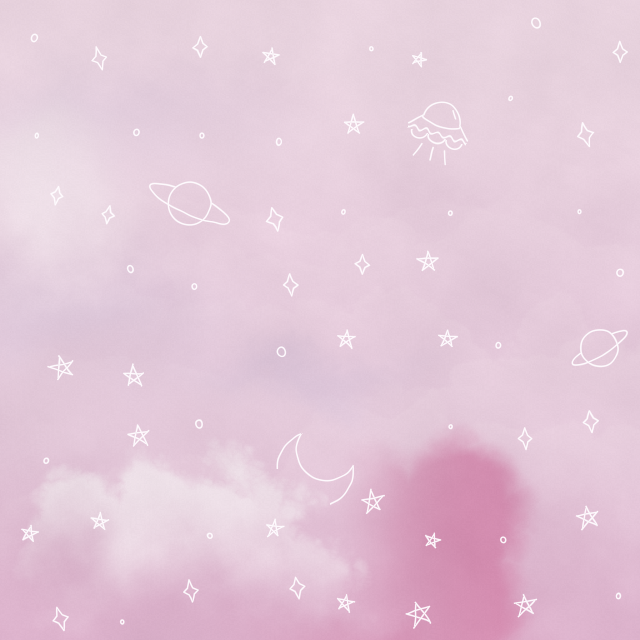
Write a WebGL 1 fragment shader that draws this background.

```glsl
precision highp float;
uniform vec2 u_resolution;

const vec2 PLANET_A = vec2(0.296, 0.682);
const vec2 PLANET_B = vec2(0.937, 0.456);
const vec2 SAUCER = vec2(0.687, 0.802);
const vec2 MOON = vec2(0.492, 0.266);

float hash(vec2 p) {
  return fract(sin(dot(p, vec2(127.1, 311.7))) * 4375.85);
}

float noise(vec2 p) {
  vec2 i = floor(p), f = fract(p);
  f = f * f * (3.0 - 2.0 * f);
  return mix(mix(hash(i), hash(i + vec2(1, 0)), f.x),
             mix(hash(i + vec2(0, 1)), hash(i + 1.0), f.x), f.y);
}

// x: soft fractal noise, y: puffy noise with creased valleys
vec2 fractal(vec2 p) {
  vec2 sum = vec2(0.0);
  float gain = 0.5;
  for (int i = 0; i < 6; i++) {
    float n = noise(p);
    sum += gain * vec2(n, abs(2.0 * n - 1.0));
    p = mat2(1.6, 1.2, -1.2, 1.6) * p + 7.3;
    gain *= 0.5;
  }
  return sum;
}

vec2 rotate(vec2 p, float a) {
  float c = cos(a), s = sin(a);
  return vec2(c * p.x + s * p.y, c * p.y - s * p.x);
}

float blob(vec2 p, vec2 center, vec2 size) {
  vec2 q = (p - center) / size;
  return exp(-dot(q, q));
}

float segment(vec2 p, vec2 a, vec2 b) {
  vec2 d = b - a;
  return length(p - a - d * clamp(dot(p - a, d) / dot(d, d), 0.0, 1.0));
}

float ellipse(vec2 p, vec2 r) {
  p += 0.00001;
  float k = length(p / r);
  return abs(k - 1.0) * k / length(p / (r * r));
}

float star(vec2 p, float r, float seed) {
  float d = 1.0;
  for (int i = 0; i < 5; i++) {
    float a = float(i) * 2.51327 + 1.57, b = a + 2.51327;
    float wobble = 0.75 + 0.45 * hash(vec2(seed, float(i)));
    d = min(d, segment(p, r * wobble * vec2(cos(a), sin(a)), r * vec2(cos(b), sin(b))));
  }
  return d;
}

float sparkle(vec2 p, float r) {
  p = abs(p);
  vec2 waist = r * vec2(0.25, 0.31);
  return min(segment(p, vec2(0.66 * r, 0.0), waist), segment(p, waist, vec2(0.0, r)));
}

float planet(vec2 p, float r, float ringLength, float tilt) {
  vec2 q = rotate(p, tilt);
  float hidden = step(0.0, q.y) * step(length(p), r);
  return min(abs(length(p) - r), ellipse(q, vec2(ringLength, 0.24 * ringLength)) + hidden);
}

float moon(vec2 p) {
  vec2 q = p - vec2(0.0184, 0.03);
  float outer = length(p) - 0.0593, inner = length(q) - 0.0469;
  float gap = step(0.545, dot(normalize(p + 0.00001), vec2(-0.545, -0.84)));
  return min(abs(outer) + step(inner, 0.0) + gap, abs(inner) + step(0.0, outer));
}

float saucer(vec2 p) {
  p = rotate(p, -0.3);
  float d = ellipse(p - vec2(0.0, 0.009), vec2(0.029, 0.03)) + step(p.y, 0.009);
  d = min(d, ellipse(p - vec2(0.0, 0.008), vec2(0.03, 0.007)) + step(0.008, p.y));
  d = min(d, segment(vec2(abs(p.x), p.y), vec2(0.029, 0.01), vec2(0.048, -0.009)));
  float hem = abs(p.y + 0.012 - 0.003 * cos(p.x * 330.0));
  d = min(d, hem * 0.75 + step(0.048, abs(p.x)));
  d = min(d, segment(p, vec2(0.013, 0.03), vec2(0.02, 0.02)));
  for (int i = -1; i <= 1; i++) {
    float x = float(i);
    vec2 lamp = p - vec2(x * 0.028, -0.016);
    d = min(d, ellipse(lamp, vec2(0.013, 0.011)) + step(0.0, lamp.y));
    d = min(d, segment(p, vec2(x * 0.018, -0.034), vec2(x * 0.026, -0.054)));
  }
  return d;
}

// One small jittered drawing per grid cell, leaving room for the large ones
float scatter(vec2 p) {
  vec2 cell = floor(p * 8.0);
  vec2 jitter = vec2(hash(cell + 3.7), hash(cell + 19.1)) - 0.5;
  vec2 center = (cell + 0.5) / 8.0 + 0.07 * jitter;
  float room = min(min(distance(center, PLANET_A), distance(center, PLANET_B)),
                   min(distance(center, SAUCER), distance(center, MOON)));
  float kind = hash(cell + 41.3), size = hash(cell + 67.9);
  if (room < 0.088 || kind > 0.94) return 1.0;
  vec2 q = rotate(p - center, 0.6 * (size - 0.5));
  if (kind < 0.32) return star(q, mix(0.011, 0.019, size), kind);
  if (kind < 0.52) return sparkle(q, mix(0.013, 0.019, size));
  return ellipse(q, mix(0.0025, 0.007, size * size) * vec2(0.9, 1.1));
}

vec3 clouds(vec2 p) {
  vec2 f = fractal(p * 4.0 + 2.0), fine = fractal(p * 9.0 + 11.0);
  vec2 w = p + 0.16 * (vec2(f.x, fine.x) - 0.5);
  vec3 pale = vec3(0.935, 0.89, 0.915), rose = vec3(0.855, 0.68, 0.785);
  vec3 color = mix(vec3(0.885, 0.775, 0.845), vec3(0.908, 0.825, 0.87), smoothstep(0.45, 0.95, w.y));

  // Receding banks with bright puffy rims
  for (int i = 0; i < 6; i++) {
    float k = float(i);
    vec2 puff = fractal(p * vec2(4.5, 5.5) + k * 5.7);
    float top = 0.83 - 0.105 * k + 0.05 * sin(p.x * 5.0 + k * 2.1);
    float depth = top + 0.2 * (puff.y - 0.35) - p.y;
    float cover = smoothstep(-0.003, 0.009, depth) * exp(-max(depth, 0.0) * 9.0);
    color = mix(color, vec3(0.915, 0.825, 0.875), 0.5 * cover * (0.55 + 0.45 * puff.x));
  }
  float haze = blob(w, vec2(0.12, 0.52), vec2(0.18, 0.09)) + blob(w, vec2(0.45, 0.41), vec2(0.17, 0.04))
             + 0.7 * blob(w, vec2(0.17, 0.83), vec2(0.2, 0.07));
  color = mix(color, vec3(0.84, 0.755, 0.835), 0.7 * min(haze, 1.0));
  color = mix(color, pale, 0.75 * blob(w, vec2(0.09, 0.71), vec2(0.13, 0.13)));
  color = mix(color, rose, 0.85 * smoothstep(0.34, 0.0, w.y));

  // Deep pink hollow, crisp on its right side
  float hollow = length((p - vec2(0.66, 0.14)) / vec2(1.0, 1.1)) - 0.11 - 0.14 * f.y;
  float shade = smoothstep(0.035, -0.03, hollow) * smoothstep(0.45, 0.78, w.x);
  shade = max(shade, 0.8 * blob(w, vec2(0.6, -0.02), vec2(0.16, 0.07)));
  color = mix(color, vec3(0.82, 0.52, 0.665), 0.85 * shade);

  // Bright foreground heap
  float heap = length((p - vec2(0.29, 0.1)) / vec2(1.3, 1.0)) - 0.13 - 0.18 * fine.y;
  float lit = smoothstep(0.025, -0.025, heap) * smoothstep(0.02, 0.25, w.y);
  color = mix(color, pale, 0.9 * lit);
  return color + 0.05 * (fine.x - 0.5) + 0.025 * (f.y - 0.35);
}

void main() {
  vec2 p = gl_FragCoord.xy / u_resolution;
  vec3 color = clouds(p) + 0.012 * (hash(floor(p * 512.0)) - 0.5);
  vec2 q = p + 0.0025 * (vec2(noise(p * 60.0), noise(p * 60.0 + 31.0)) - 0.5);
  float line = min(scatter(q), min(moon(q - MOON), saucer(q - SAUCER)));
  line = min(line, planet(q - PLANET_A, 0.033, 0.068, -0.42));
  line = min(line, planet(q - PLANET_B, 0.029, 0.049, 0.55));
  float soft = 0.7 / min(u_resolution.x, u_resolution.y);
  float ink = 1.0 - smoothstep(0.0012 - soft, 0.0012 + soft, line);
  gl_FragColor = vec4(mix(color, vec3(1.0, 0.99, 1.0), 0.95 * ink), 1.0);
}
```
